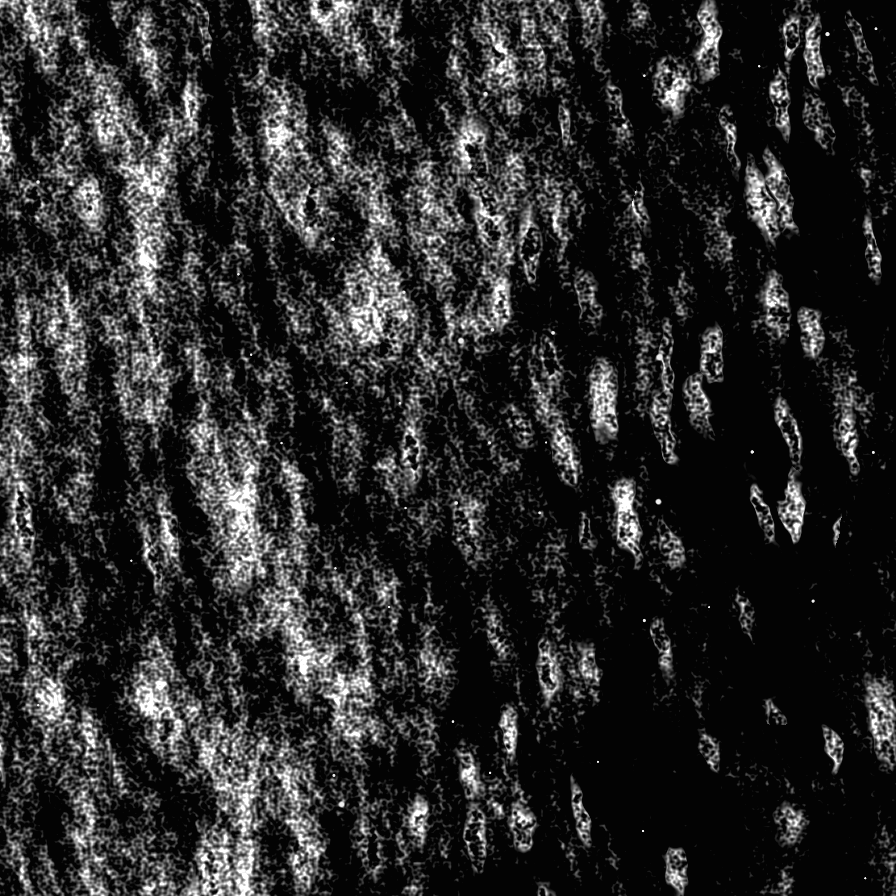
A WebGL 1 fragment shader for this texture:

```glsl
precision highp float;
// Grey fluorescence view of fibrous tissue: slanted streaks, ragged hollow cells, fine grain.
uniform vec2 u_resolution;

const float TAU = 6.2831853;
const float NOISE_SPREAD = 0.21; // standard deviation of gradientNoise

vec2 hash2(vec2 p) {
  vec3 q = fract(p.xyx * vec3(0.1031, 0.1030, 0.0973));
  q += dot(q, q.yzx + 33.33);
  return fract((q.xx + q.yz) * q.zy);
}

float cornerSlope(vec2 corner, vec2 offset) {
  float angle = TAU * hash2(corner).x;
  return dot(vec2(cos(angle), sin(angle)), offset);
}

float gradientNoise(vec2 p) {
  vec2 i = floor(p);
  vec2 f = p - i;
  vec2 w = f * f * f * (f * (f * 6.0 - 15.0) + 10.0);
  vec2 e = vec2(1.0, 0.0);
  float low = mix(cornerSlope(i, f), cornerSlope(i + e, f - e), w.x);
  float high = mix(cornerSlope(i + e.yx, f - e.yx), cornerSlope(i + 1.0, f - 1.0), w.x);
  return mix(low, high, w.y);
}

// Noise scaled to unit spread; the seed picks an independent layer.
float layer(vec2 p, vec2 frequency, float seed) {
  return gradientNoise(p * frequency + seed * vec2(17.3, 31.7) + 60.0) / NOISE_SPREAD;
}

vec2 rotate(vec2 p, float angle) {
  float c = cos(angle);
  float s = sin(angle);
  return vec2(c * p.x - s * p.y, s * p.x + c * p.y);
}

// Scattered long cells: x is coverage, y is the brightness level.
vec2 cells(vec2 p, vec2 spacing, float chance, float raggedness, float seed) {
  vec2 home = floor(p / spacing);
  vec2 best = vec2(0.0);
  for (int j = -1; j <= 1; j++) {
    for (int i = -1; i <= 1; i++) {
      vec2 id = home + vec2(float(i), float(j));
      vec2 place = hash2(id + seed);
      vec2 shape = hash2(id + seed + 41.0);
      vec2 kind = hash2(id + seed + 83.0);
      vec2 offset = p - (id + 0.15 + 0.7 * place) * spacing;
      offset = rotate(offset, (kind.x - 0.5) * 0.35);
      vec2 radii = spacing * mix(vec2(0.13, 0.22), vec2(0.27, 0.46), shape);
      float radius = length(offset / radii) + raggedness;
      float cover = (1.0 - smoothstep(0.72, 1.2, radius)) * step(kind.y, chance);
      float hollow = (1.0 - smoothstep(0.15, 0.6, radius)) * step(0.45, place.x);
      float level = mix(0.5, 1.75, shape.y * 0.4 + kind.x * 0.6) - 0.8 * hollow;
      if (cover > best.x) best = vec2(cover, level);
    }
  }
  return best;
}

// Rare small bright flecks.
float flecks(vec2 p, float count, float chance) {
  vec2 id = floor(p * count);
  vec2 place = hash2(id + 211.0);
  vec2 kind = hash2(id + 307.0);
  float dist = length(p - (id + 0.2 + 0.6 * place) / count);
  float radius = mix(0.0015, 0.0045, kind.x * kind.x);
  return (1.0 - smoothstep(radius * 0.5, radius * 1.3, dist)) * step(kind.y, chance);
}

// Turns a bell-shaped signal into the strongly skewed grey scale.
float toneCurve(float signal) {
  float z = max(signal, -0.25);
  return clamp(0.062 + 0.27 * z + 0.07 * z * z, 0.012, 1.0);
}

void main() {
  vec2 uv = gl_FragCoord.xy / u_resolution.y;

  // Slanted, gently bent fibre space
  vec2 fibre = vec2(uv.x + 0.17 * uv.y, uv.y);
  fibre.x += 0.004 * layer(uv, vec2(7.0, 5.0), 1.0);
  fibre += 0.0016 * vec2(layer(uv, vec2(48.0), 2.0), layer(uv, vec2(48.0), 3.0));

  // Noise layers from coarse to fine
  float patches = layer(fibre, vec2(8.0, 4.0), 4.0);
  float streaks = layer(fibre, vec2(28.0, 9.0), 5.0);
  float strands = layer(fibre, vec2(62.0, 24.0), 6.0);
  float clumps = layer(fibre, vec2(105.0, 70.0), 7.0);
  float grain = layer(uv, vec2(215.0), 8.0);
  float ridge = 1.0 - abs(layer(fibre, vec2(38.0, 15.0), 9.0));
  float texture = 0.28 * strands + 0.3 * clumps + 0.4 * grain;

  // Dense tissue on the left thins out to black on the right
  float edge = uv.x - 0.24 * (uv.y - 0.5) + 0.045 * patches;
  float thinning = smoothstep(0.42, 0.78, edge);
  float tissue = mix(0.24, -1.25, thinning);
  tissue += 0.36 * patches + 0.42 * streaks + 0.22 * ridge + texture;

  // Cells over the tissue
  float raggedness = 0.13 * strands + 0.12 * clumps + 0.05 * grain;
  float chance = mix(0.5, 0.62, thinning) - 0.25 * smoothstep(0.8, 1.0, edge);
  vec2 cell = cells(fibre, vec2(0.062, 0.115), chance, raggedness, 120.0);
  float signal = mix(tissue, cell.y + 0.15 * streaks + 1.15 * texture, cell.x);
  signal = mix(signal, 2.1, flecks(uv, 17.0, 0.14));

  gl_FragColor = vec4(vec3(toneCurve(signal)), 1.0);
}
```
